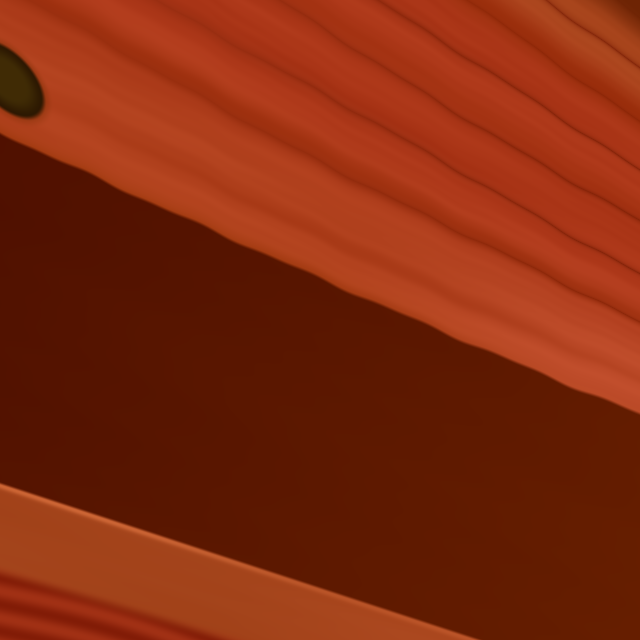
Give the GLSL for this texture, as a three.js fragment shader.

```glsl
// Sunlit red wood crossed by a broad diagonal shadow, with a small dark knot at left.
// Sloped edges split the plane; grain is layered sines in a fan-shaped coordinate
// that narrows toward the right, with repeated dark seams laid over it.
varying vec2 vUv;

// Layered sines: fine across the grain, slow along it
float grain(float across, float along) {
  float sum = 0.0, amp = 0.5, freq = 24.0;
  for (int i = 0; i < 5; i++) {
    float k = float(i);
    float bend = 1.3 * sin(along * (3.0 + 1.7 * k) + k * 2.1);
    sum += amp * sin(across * freq + bend + k * 1.9) * (0.7 + 0.3 * sin(along * 7.0 + across * 19.0 + k));
    freq *= 1.83;
    amp *= 0.72;
  }
  return sum;
}

float band(float x, float center, float width) {
  float t = (x - center) / width;
  return exp(-t * t);
}

vec3 upperWood(vec2 p, float d) {
  float fan = d / (1.0 - 0.38 * p.x);
  float fiber = grain(fan, p.x);
  vec3 orange = vec3(0.70, 0.26, 0.12);
  vec3 red = vec3(0.675, 0.215, 0.095);
  vec3 col = mix(orange, red, smoothstep(0.12, 0.34, fan));
  col = mix(col, vec3(0.66, 0.27, 0.11), smoothstep(0.68, 0.88, fan));
  col += vec3(0.05, 0.04, 0.05) * smoothstep(0.5, 1.0, p.x) * (1.0 - smoothstep(0.05, 0.4, fan));
  col += vec3(0.030, 0.025, 0.021) * fiber;

  // Seams evenly spaced across the fan, sharper toward the right
  float wander = 0.004 * sin(p.x * 8.0 + fan * 17.0);
  float seam = abs(fract((fan + wander - 0.23) / 0.128 + 0.5) - 0.5) * 0.128;
  float sharp = smoothstep(0.15, 1.0, p.x);
  float line = exp(-seam / mix(0.012, 0.005, sharp)) * mix(0.35, 0.8, sharp);
  line *= smoothstep(0.12, 0.2, fan);
  col = mix(col, vec3(0.48, 0.12, 0.02), line);

  // Broad soft stains
  float stain = 0.5 * band(fan, 0.245, 0.025) + 0.7 * band(fan, 0.755, 0.035);
  stain += 0.35 * band(fan, 0.515, 0.03) + 0.25 * band(fan, 0.09, 0.018);
  col = mix(col, vec3(0.58, 0.16, 0.025), stain);
  col = mix(col, vec3(0.43, 0.14, 0.015), smoothstep(0.91, 1.02, fan));

  // Brownish rim beside the shadow
  float rim = exp(-max(d, 0.0) / 0.014) * (1.0 - 0.7 * smoothstep(0.4, 0.9, p.x));
  return mix(col, vec3(0.60, 0.21, 0.035), rim * 0.8);
}

vec3 lowerWood(vec2 p, float depth) {
  vec3 col = vec3(0.635, 0.26, 0.10) + 0.010 * grain(depth * 0.7, p.x);
  col += vec3(0.03, 0.015, 0.015) * smoothstep(0.3, 0.7, p.x);
  // Red stripes in the corner
  float below = 0.108 - 0.296 * p.x - p.y;
  float stripe = 0.5 + 0.5 * sin(below * 150.0 + 1.5 * sin(p.x * 9.0));
  vec3 redStripe = mix(vec3(0.63, 0.19, 0.08), vec3(0.51, 0.11, 0.025), stripe);
  col = mix(col, redStripe, smoothstep(-0.012, 0.014, below));
  // Bright lip along the edge
  float lip = band(depth, 0.004, 0.005) * (1.0 - 0.6 * smoothstep(0.1, 0.6, p.x));
  return col + vec3(0.16, 0.13, 0.10) * lip;
}

vec3 shadowTone(vec2 p) {
  float warm = clamp(0.12 + 0.62 * p.x + 0.45 * (0.6 - p.y), 0.0, 1.0);
  vec3 col = mix(vec3(0.305, 0.060, 0.0), vec3(0.40, 0.118, 0.0), warm);
  return col + vec3(0.006, 0.004, 0.0) * grain((p.y + 0.45 * p.x) * 0.5, p.x);
}

void main() {
  vec2 p = vUv;
  float ripple = 0.0018 * sin(p.x * 37.0) + 0.001 * sin(p.x * 71.0 + 1.0);
  float upper = p.y - (0.792 - 0.44 * p.x - 0.03 * p.x * (1.0 - p.x)) + ripple;
  float lower = 0.245 - 0.327 * p.x - p.y;

  vec3 col = shadowTone(p);
  col = mix(col, upperWood(p, upper), smoothstep(-0.003, 0.004, upper));
  col = mix(col, lowerWood(p, lower), smoothstep(-0.003, 0.003, lower));

  // Tilted oval knot with a soft brown halo
  vec2 q = p - vec2(0.0105, 0.876);
  vec2 local = vec2(dot(q, vec2(0.68, -0.73)), dot(q, vec2(0.73, 0.68)));
  float oval = length(local / vec2(0.074, 0.039));
  col = mix(col, vec3(0.52, 0.19, 0.03), 0.6 * (1.0 - smoothstep(0.95, 1.28, oval)));
  vec3 knot = mix(vec3(0.25, 0.17, 0.02), vec3(0.17, 0.09, 0.005), smoothstep(0.5, 1.0, oval));
  col = mix(col, knot, 1.0 - smoothstep(0.92, 1.08, oval));

  gl_FragColor = vec4(col, 1.0);
}
```
